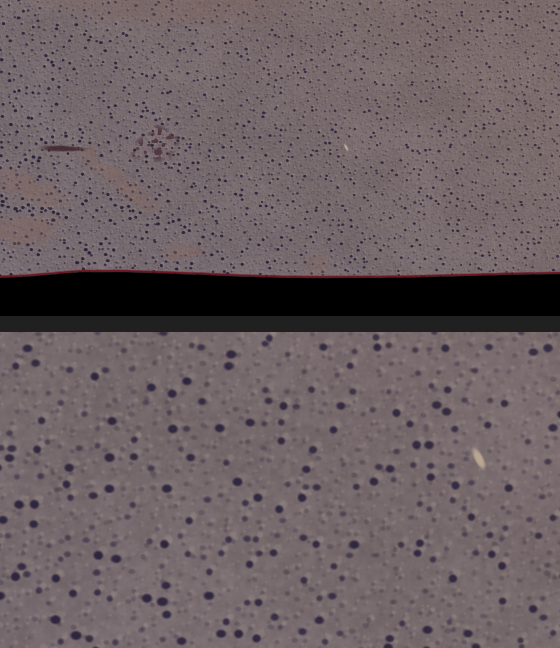
Top: the whole. Bottom: its middle third, enlarged.
Reproduce this texture procedurally as a Shadertoy shader.

```glsl
// A gravelly plain seen from above: jittered cells hold small pebbles, each with
// a pale cap and a blue-black shadow, over mottled ground with sandy patches.
// A thin red rim closes the plain above an empty black strip.
#define PEBBLE_CELL 0.0200
#define GRIT_CELL 0.0125
#define SHADOW_DIR vec2(-0.15, -0.17)
#define GROUND vec3(0.475, 0.422, 0.428)
#define PALE vec3(0.585, 0.530, 0.510)
#define SHADOW vec3(0.125, 0.095, 0.205)
#define SAND vec3(0.510, 0.405, 0.385)
#define RUST vec3(0.285, 0.165, 0.205)
#define RIM vec3(0.440, 0.075, 0.125)
#define RIM_WIDTH 0.0032

vec2 hash2(vec2 p) {
    vec3 q = fract(vec3(p.xyx) * vec3(0.1031, 0.1030, 0.0973));
    q += dot(q, q.yzx + 33.33);
    return fract((q.xx + q.yz) * q.zy);
}

float noise(vec2 p) {
    vec2 i = floor(p), f = fract(p);
    f = f * f * (3.0 - 2.0 * f);
    float low = mix(hash2(i).x, hash2(i + vec2(1, 0)).x, f.x);
    float high = mix(hash2(i + vec2(0, 1)).x, hash2(i + vec2(1, 1)).x, f.x);
    return mix(low, high, f.y);
}

float fbm(vec2 p) {
    float sum = 0.0, gain = 0.5;
    for (int i = 0; i < 4; i++) {
        sum += gain * noise(p);
        p = mat2(1.6, 1.2, -1.2, 1.6) * p + 7.3;
        gain *= 0.5;
    }
    return sum / 0.9375;
}

// Soft tilted ellipse, 1 at its heart and 0 outside
float patchMask(vec2 p, vec2 centre, vec2 radii, float tilt) {
    float c = cos(tilt), s = sin(tilt);
    vec2 q = mat2(c, -s, s, c) * (p - centre);
    return 1.0 - smoothstep(0.45, 1.15, length(q / radii));
}

// Pebbles in jittered cells: x = pale cap, y = shadow
vec2 pebbles(vec2 p, float cell, float seed, float growth) {
    vec2 q = p / cell, id = floor(q), cover = vec2(0);
    float blur = max(0.10, 0.7 / (iResolution.y * cell));
    for (int y = -1; y <= 1; y++)
    for (int x = -1; x <= 1; x++) {
        vec2 k = id + vec2(x, y);
        vec2 jitter = hash2(k + seed), kind = hash2(k + seed + 57.0);
        vec2 d = q - k - 0.1 - 0.8 * jitter;
        float r = growth * mix(0.10, 0.25, kind.x * kind.x);
        vec2 e = d * vec2(0.85 + 0.3 * kind.y, 1.12);
        float cap = 1.0 - smoothstep(r - blur, r + blur, length(e - vec2(0.10, 0.12)));
        float dark = 1.0 - smoothstep(r - blur, r + blur, length(e - SHADOW_DIR));
        cover = max(cover, vec2(cap * (0.35 + 0.65 * kind.y),
                                dark * mix(0.2, 1.0, smoothstep(0.25, 0.95, kind.x))));
    }
    return cover;
}

// Height of the lower edge of the plain, u runs from 0 to 1
float edgeHeight(float u) {
    float rise = mix(0.125, 0.143, smoothstep(0.0, 0.17, u));
    float fall = mix(rise, 0.124, smoothstep(0.18, 0.56, u));
    return mix(fall, 0.137, smoothstep(0.62, 1.05, u));
}

void mainImage(out vec4 fragColor, in vec2 fragCoord) {
    vec2 p = fragCoord / iResolution.y;
    float u = fragCoord.x / iResolution.x, px = 1.0 / iResolution.y;
    vec2 warped = p + 0.05 * (vec2(fbm(p * 22.0), fbm(p * 22.0 + 40.0)) - 0.5);

    // Sandy clearings, mostly to the left and along the top
    float sand = patchMask(warped, vec2(0.38, 0.42), vec2(0.18, 0.040), -0.65);
    sand = max(sand, patchMask(warped, vec2(0.10, 0.40), vec2(0.15, 0.045), -0.45));
    sand = max(sand, patchMask(warped, vec2(0.07, 0.27), vec2(0.13, 0.055), 0.1));
    sand = max(sand, patchMask(warped, vec2(0.28, 0.51), vec2(0.04, 0.028), -0.3));
    sand = max(sand, patchMask(warped, vec2(0.59, 0.20), vec2(0.07, 0.030), 0.0));
    sand = max(sand, patchMask(warped, vec2(1.00, 0.16), vec2(0.04, 0.040), 0.0));
    sand = max(sand, 0.7 * patchMask(warped, vec2(0.50, 0.99), vec2(0.50, 0.070), -0.04));
    sand *= 0.55 + 0.45 * noise(p * 60.0);

    // Mottled ground, warmer toward the upper right
    float warmth = smoothstep(0.2, 1.0, 0.6 * u + 0.4 * p.y);
    vec3 color = GROUND + mix(vec3(-0.012, -0.004, 0.008), vec3(0.012, 0.002, -0.008), warmth);
    color += 0.05 * (fbm(p * 9.0) - 0.5) + 0.07 * (fbm(p * 150.0) - 0.5);
    color = mix(color, SAND + 0.08 * (fbm(p * 90.0) - 0.5), 0.7 * sand);

    // Fine grit, then pebbles that grow toward the lower left
    float near = smoothstep(0.9, 0.1, u + 0.4 * p.y);
    vec2 grit = pebbles(p, GRIT_CELL, 11.0, 1.0) * (1.0 - 0.6 * sand);
    vec2 stones = pebbles(p, PEBBLE_CELL, 83.0, 0.95 + 0.25 * near) * (1.0 - 0.55 * sand);
    color = mix(color, PALE, 0.45 * grit.x);
    color = mix(color, SHADOW, 0.22 * grit.y);
    color = mix(color, PALE, 0.55 * stones.x);
    color = mix(color, SHADOW, mix(0.85, 0.68, warmth) * stones.y);

    // Rusty outcrop, dark gash and one pale sliver
    float outcrop = patchMask(warped, vec2(0.49, 0.545), vec2(0.095, 0.050), 0.35);
    color = mix(color, RUST, 0.8 * outcrop * smoothstep(0.48, 0.66, noise(p * 85.0)));
    float gash = patchMask(p + 0.2 * (warped - p), vec2(0.20, 0.530), vec2(0.080, 0.010), -0.03);
    color = mix(color, RUST * 0.85, 0.85 * gash);
    color = mix(color, vec3(0.72, 0.65, 0.57), patchMask(p, vec2(1.096, 0.533), vec2(0.014, 0.005), -1.1));

    // Red rim above the black strip
    float above = p.y - edgeHeight(u) - 0.0012 * (noise(vec2(p.x * 30.0, 3.0)) - 0.5);
    color = mix(color, RIM, 1.0 - smoothstep(RIM_WIDTH - px, RIM_WIDTH + px, abs(above)));
    color *= smoothstep(-px, px, above + RIM_WIDTH);
    fragColor = vec4(clamp(color, 0.0, 1.0), 1.0);
}
```
